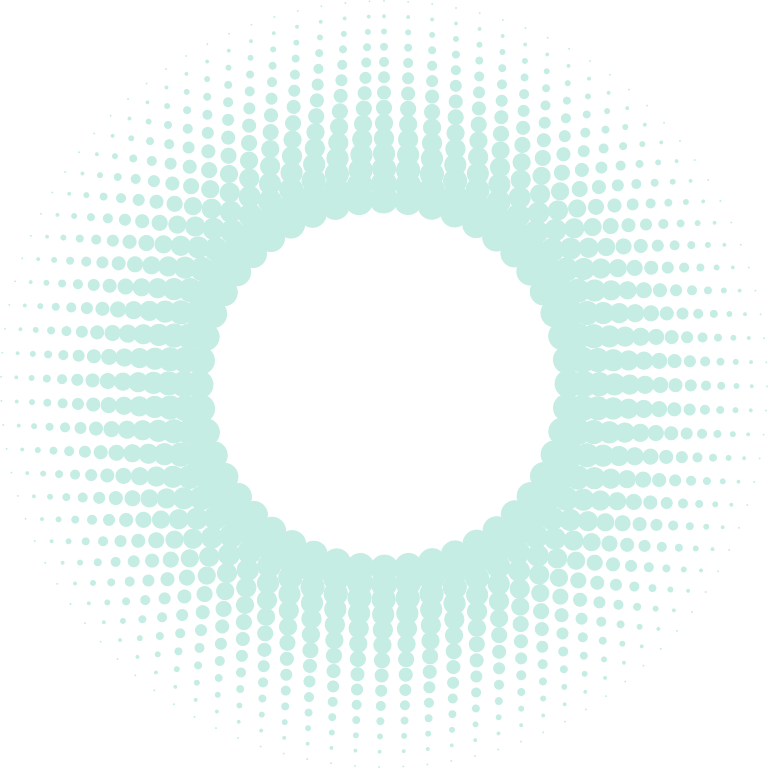
A three.js fragment shader for this background:

```glsl
varying vec2 vUv;

const vec3 PAPER = vec3(1.0);
const vec3 MINT = vec3(0.775, 0.93, 0.896);
const vec2 CENTER = vec2(0.5);
const int RING_COUNT = 14;
const float OUTER_RADIUS = 0.4987;
const float RING_STEP = 0.01986;
const float DOT_SPACING = 0.03146;
const float SMALLEST_DOT = 0.0012;
const float LARGEST_DOT = 0.0184;
const float TAU = 6.28319;

// Distance to the dot with the given index, counted clockwise from the top
float dotDistance(vec2 p, float ringRadius, float index) {
  float angle = index * DOT_SPACING / ringRadius;
  return length(p - ringRadius * vec2(sin(angle), cos(angle)));
}

// Distance to the nearest dot center on one ring
float ringDistance(vec2 p, float angle, float ringRadius) {
  float slots = TAU * ringRadius / DOT_SPACING;
  float last = ceil(slots) - 1.0;
  float nearest = clamp(floor(angle / TAU * slots + 0.5), 0.0, last);
  float d = dotDistance(p, ringRadius, nearest);

  // The first and last dots meet at an uneven seam
  d = min(d, dotDistance(p, ringRadius, 0.0));
  return min(d, dotDistance(p, ringRadius, last));
}

void main() {
  vec2 p = vUv - CENTER;
  float angle = mod(atan(p.x, p.y), TAU);
  float edge = 0.6 * max(fwidth(vUv.x), fwidth(vUv.y));

  // Union of all rings, with dots growing inward
  float field = 1.0;
  for (int i = 0; i < RING_COUNT; i++) {
    float ring = float(i);
    float ringRadius = OUTER_RADIUS - ring * RING_STEP;
    float dotRadius = mix(SMALLEST_DOT, LARGEST_DOT, ring / float(RING_COUNT - 1));
    field = min(field, ringDistance(p, angle, ringRadius) - dotRadius);
  }

  float coverage = 1.0 - smoothstep(-edge, edge, field);
  gl_FragColor = vec4(mix(PAPER, MINT, coverage), 1.0);
}
```
